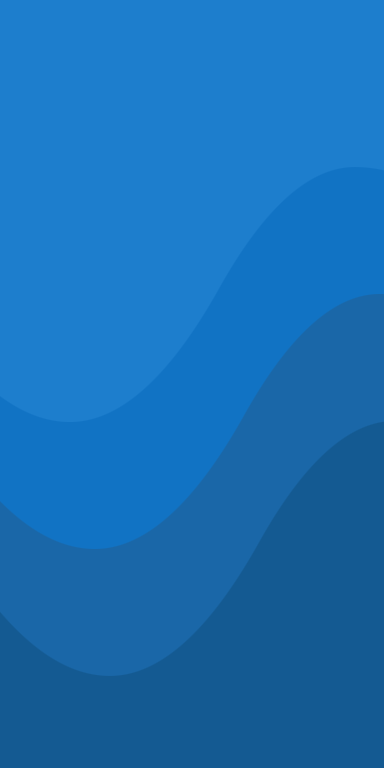
Reproduce this background procedurally as a Shadertoy shader.

```glsl
// Three flat blue waves stacked below a lighter blue sky.
#define SKY         vec3(0.114, 0.494, 0.804)
#define WAVE_UPPER  vec3(0.067, 0.451, 0.769)
#define WAVE_MIDDLE vec3(0.102, 0.404, 0.659)
#define WAVE_LOWER  vec3(0.078, 0.353, 0.573)
#define FIRST_TROUGH vec2(0.182, 0.901)
#define WAVE_GAP     0.3306
#define RUN          0.742
#define RISE         0.664
#define TROUGH_BEND  2.304
#define LEFT_BEND    2.04
#define RIGHT_BEND   1.5

// Height above the trough: parabolas joined with a continuous slope.
float waveProfile(float x) {
    float joinX = RISE / (TROUGH_BEND * RUN);
    float crestBend = TROUGH_BEND * joinX / (RUN - joinX);
    float toCrest = x - RUN;
    if (x < 0.0) return LEFT_BEND * x * x;
    if (x < joinX) return TROUGH_BEND * x * x;
    return RISE - (toCrest < 0.0 ? crestBend : RIGHT_BEND) * toCrest * toCrest;
}

// Lowest point of each wave; the sideways drift shrinks going down.
vec2 troughPosition(float i) {
    return FIRST_TROUGH + vec2(i * (0.078 - 0.013 * i), -WAVE_GAP * i);
}

void mainImage(out vec4 fragColor, in vec2 fragCoord) {
    // Canvas one unit wide and two units tall.
    vec2 p = fragCoord / iResolution.xy * vec2(1.0, 2.0);
    vec3 waveColors[3] = vec3[3](WAVE_UPPER, WAVE_MIDDLE, WAVE_LOWER);
    vec3 color = SKY;

    // Paint from back to front with smooth edges.
    for (int i = 0; i < 3; i++) {
        vec2 trough = troughPosition(float(i));
        float depth = trough.y + waveProfile(p.x - trough.x) - p.y;
        float coverage = clamp(depth / fwidth(depth) + 0.5, 0.0, 1.0);
        color = mix(color, waveColors[i], coverage);
    }
    fragColor = vec4(color, 1.0);
}
```
